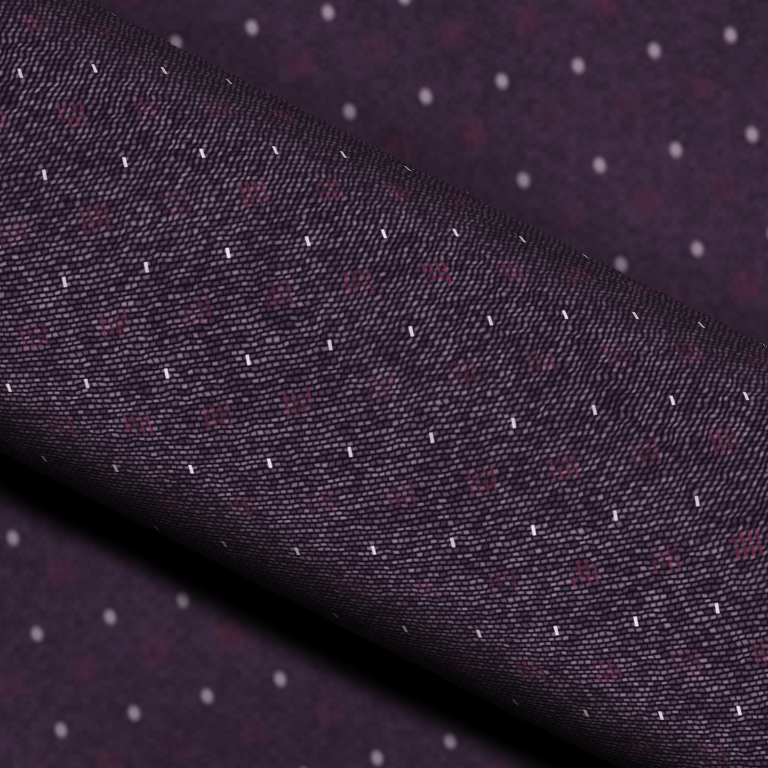
Give the GLSL for this texture, as a Shadertoy shader.

```glsl
// Folded plum twill cloth: sharp diagonal roll with white ticks and wine grids over soft, blurred layers.
#define ROLL_RADIUS 0.290
#define ROLL_CENTER 0.237
#define THREADS vec2(11.0, 18.0)   // weave threads per repeat
#define CELL vec2(0.107, 0.137)    // repeat size on the canvas
#define TWILL_SHIFT 0.62           // sideways step of the twill per row
#define STROKE_PITCH 0.0102
#define PLUM vec3(0.212, 0.150, 0.222)
#define THREAD vec3(0.43, 0.36, 0.435)
#define GAP vec3(0.080, 0.038, 0.088)
#define WINE vec3(0.52, 0.22, 0.34)
#define TICK vec3(0.95, 0.89, 0.93)

float hash(vec2 p) {
    return fract(sin(dot(p, vec2(127.1, 311.7))) * 43758.5453);
}

float noise(vec2 p) {
    vec2 i = floor(p), f = fract(p);
    f = f * f * (3.0 - 2.0 * f);
    return mix(mix(hash(i), hash(i + vec2(1, 0)), f.x),
               mix(hash(i + vec2(0, 1)), hash(i + vec2(1, 1)), f.x), f.y);
}

// Coordinates in a skewed lattice with steps a and b
vec2 lattice(vec2 p, vec2 origin, vec2 a, vec2 b) {
    return inverse(mat2(a, b)) * (p - origin);
}

// Soft box coverage
float box(vec2 p, vec2 halfSize, float soft) {
    vec2 d = abs(p) - halfSize;
    vec2 c = 1.0 - smoothstep(vec2(-soft), vec2(soft), d);
    return c.x * c.y;
}

// Diagonal twill ribs that give way to rows of short dashes as rowDepth grows
float weave(vec2 g, float rowDepth) {
    g += 0.5 * (vec2(noise(g * 0.6), noise(g * 0.6 + 40.0)) - 0.5);
    float row = floor(g.y);
    float sheared = g.x + TWILL_SHIFT * g.y;
    float stepped = g.x + TWILL_SHIFT * (row + 0.5);
    float rib = 0.5 + 0.5 * cos(6.2832 * (sheared - 0.5));
    float cut = 1.0 - smoothstep(0.08, 0.50, abs(fract(g.y) - 0.5));
    float dash = 1.0 - smoothstep(0.20, 0.52, abs(fract(stepped) - 0.5));
    float fiber = mix(0.5, 1.4, hash(vec2(floor(stepped), row)));
    float ribbed = rib * (0.65 + 0.35 * cut);
    float dashed = cut * (0.25 + 0.75 * dash);
    return mix(ribbed, dashed, rowDepth) * fiber;
}

// Sharp cloth on the roll
vec3 rollCloth(vec2 uv, float rowDepth, float grazing, float px) {
    vec2 g = uv * THREADS;
    float w = mix(weave(g, rowDepth), 0.40, 0.5 * grazing);
    vec3 col = mix(GAP, THREAD, w * mix(0.9, 1.1, noise(uv * 3.0)));

    // Wine grid: four upright strokes, split in two rows
    vec2 id = floor(uv);
    vec2 m = (uv - id - vec2(0.5, 0.47)) * CELL;
    float column = floor(m.x / STROKE_PITCH);
    float strokeX = abs(m.x - (column + 0.5) * STROKE_PITCH);
    float stroke = 1.0 - smoothstep(0.0008, 0.0032, strokeX);
    float wear = smoothstep(0.0, 0.5, hash(vec2(column, floor(g.y * 0.6)) + id * 7.3));
    float split = mix(0.35, 1.0, smoothstep(0.001, 0.003, abs(m.y)));
    float bar = 0.4 * (1.0 - smoothstep(0.001, 0.003, abs(abs(m.y) - 0.005)));
    float grid = max(stroke * wear * split, bar) * box(m, vec2(0.0185, 0.0170), 0.002);
    col = mix(col, WINE * mix(0.65, 1.0, w), grid * mix(0.4, 0.95, hash(id)));

    // White tick at the lattice points
    vec2 t = (uv - floor(uv + 0.5)) * CELL;
    float tick = box(t, vec2(0.0024, 0.0068), max(0.8 * px, 0.0013));
    return mix(col, TICK, tick * mix(0.8, 1.0, hash(floor(uv + 0.5) + 3.0)));
}

// Out-of-focus cloth
vec3 blurredCloth(vec2 p, vec2 uv) {
    float mottle = 0.6 * noise(p * 90.0) + 0.4 * noise(p * 190.0);
    vec3 col = PLUM * mix(0.82, 1.18, mottle) * mix(0.92, 1.08, noise(p * 5.0));
    vec2 id = floor(uv);
    vec2 m = (uv - id - vec2(0.5, 0.45)) * CELL;
    float grid = box(m, vec2(0.017), 0.009) * (0.8 + 0.2 * cos(m.x * 520.0));
    col = mix(col, WINE * 0.68, grid * mix(0.2, 0.6, hash(id)) * mix(0.6, 1.2, mottle));
    vec2 t = (uv - floor(uv + 0.5)) * CELL;
    float spot = 1.0 - smoothstep(0.0025, 0.0135, length(t * vec2(1.0, 0.82)));
    return mix(col, vec3(0.61, 0.55, 0.61), 0.9 * spot);
}

void mainImage(out vec4 fragColor, in vec2 fragCoord) {
    vec2 p = fragCoord / iResolution.xy;
    p.y = 1.0 - p.y;
    float px = 1.0 / min(iResolution.x, iResolution.y);

    // Position along and across the roll
    vec2 axis = vec2(0.891, 0.454);
    float along = dot(p, axis);
    float across = dot(p, vec2(-axis.y, axis.x)) - ROLL_CENTER;
    float t = across / ROLL_RADIUS;

    // Flat layers above and below the roll
    vec2 upper = lattice(p, vec2(0.6536, 0.1055), vec2(0.0992, -0.0199), vec2(0.0280, 0.1293));
    vec2 lower = lattice(p, vec2(0.1745, 0.9284), vec2(0.0951, -0.0221), vec2(0.0313, 0.1250));
    vec3 col = blurredCloth(p, t < 0.0 ? upper : lower);
    float castShadow = smoothstep(1.12, 1.28, t + 0.03 * noise(p * 8.0));
    float contact = mix(0.84, 1.03, smoothstep(1.0, 1.3, -t));
    col *= t < 0.0 ? contact : 0.94 * castShadow;

    // Unroll the cylinder into its cloth lattice, with a slight slip at the rims
    float slip = (t < 0.0 ? 0.016 : 0.008) * t * t * t * t;
    vec2 flatPos = vec2(along + slip, ROLL_RADIUS * asin(clamp(t, -1.0, 1.0)));
    vec2 uv = lattice(flatPos, vec2(0.5869, -0.0318), vec2(0.0863, -0.0658), vec2(0.0865, 0.1133));
    float rowDepth = mix(0.2, 0.9, smoothstep(-0.65, 0.15, t + 0.5 * (noise(p * 6.0) - 0.5)));
    float grazing = smoothstep(0.65, 1.0, abs(t));
    float light = 1.0 - smoothstep(0.64, 1.08, t);
    light *= 1.0 - 0.3 * smoothstep(0.75, 1.0, -t);
    vec3 roll = rollCloth(uv, rowDepth, grazing, px) * light;

    // Slightly fuzzy fold edge
    float edge = abs(across) - ROLL_RADIUS + 0.003 * noise(vec2(along * 110.0, 2.0));
    float soft = max(px, 0.002);
    col = mix(col, roll, 1.0 - smoothstep(-soft, soft, edge));
    fragColor = vec4(col, 1.0);
}
```
